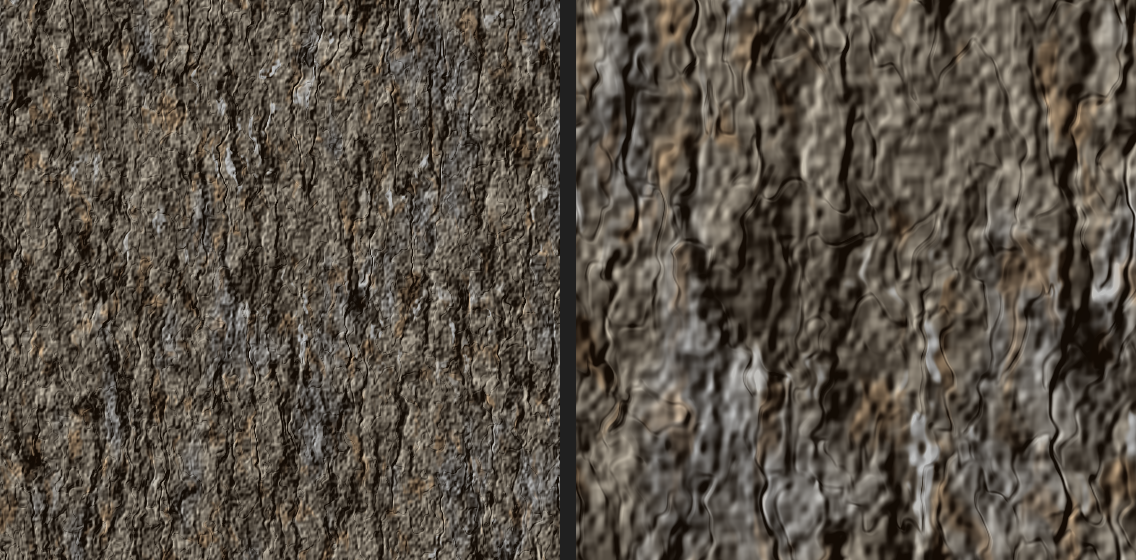
Left, the full canvas; right, a detail of the centre.
Reproduce this texture procedurally as a WebGL 1 fragment shader.

```glsl
precision highp float;
// Rough tree bark: long vertical fissures split the surface into ridges,
// which break into flaky plates with thin cracks and fine grain. A height
// field sets the tone, and its slope towards the light adds the relief.

uniform vec2 u_resolution;

#define FISSURE_SCALE vec2(29.0, 5.0)
#define PLATE_SCALE vec2(36.0, 15.0)
#define CRACK_SCALE vec2(54.0, 28.0)
#define ROUGH_SCALE vec2(72.0, 38.0)
#define GRAIN_SCALE vec2(215.0, 165.0)
#define LIGHT_STEP vec2(-0.0018, 0.0016)
#define RELIEF 1.15
#define CONTRAST 1.04
#define MEAN_TONE 0.298
#define DARK_BARK vec3(0.13, 0.10, 0.07)
#define PALE_BARK vec3(0.65, 0.615, 0.555)

float hash(vec2 p) {
  vec3 a = fract(vec3(p.xyx) * 0.1031);
  a += dot(a, a.yzx + 33.33);
  return fract((a.x + a.y) * a.z);
}

float noise(vec2 p) {
  vec2 cell = floor(p), f = fract(p);
  f = f * f * (3.0 - 2.0 * f);
  float low = mix(hash(cell), hash(cell + vec2(1.0, 0.0)), f.x);
  float high = mix(hash(cell + vec2(0.0, 1.0)), hash(cell + 1.0), f.x);
  return mix(low, high, f.y);
}

// Three octaves, each turned to hide the lattice.
float fbm(vec2 p) {
  float sum = 0.0, weight = 0.57;
  for (int i = 0; i < 3; i++) {
    sum += weight * noise(p);
    p = mat2(1.6, 1.2, -1.2, 1.6) * p + 17.3;
    weight *= 0.5;
  }
  return sum;
}

// Cellular plates: x is the gap to the border, y a random value per plate.
vec2 plates(vec2 p) {
  vec2 cell = floor(p);
  float nearest = 9.0, second = 9.0, id = 0.0;
  for (int j = -1; j <= 1; j++) {
    for (int i = -1; i <= 1; i++) {
      vec2 c = cell + vec2(float(i), float(j));
      vec2 seed = c + vec2(hash(c), hash(c + 71.7));
      float d = distance(p, seed);
      if (d < nearest) {
        second = nearest;
        nearest = d;
        id = hash(c + 23.1);
      } else {
        second = min(second, d);
      }
    }
  }
  return vec2(second - nearest, id);
}

// Bends the growth direction and frays the edges.
vec2 warp(vec2 p) {
  vec2 q = p;
  q.x += 0.030 * (noise(p * vec2(6.0, 5.0)) - 0.5);
  q.x += 0.014 * (noise(p * vec2(40.0, 30.0)) - 0.5);
  q.x += 0.007 * (noise(p * vec2(110.0, 95.0)) - 0.5);
  q.y += 0.030 * (noise(p * vec2(30.0, 18.0) + 9.0) - 0.5);
  q.y += 0.010 * (noise(p * vec2(100.0, 80.0) + 4.0) - 0.5);
  return q + 3.0;
}

float barkHeight(vec2 p) {
  vec2 q = warp(p);
  float width = mix(0.05, 0.13, noise(p * vec2(14.0, 9.0) + 41.0));
  float fissure = smoothstep(0.0, width, abs(fbm(q * FISSURE_SCALE) - 0.5));
  vec2 plate = plates(q * PLATE_SCALE);
  float dome = smoothstep(0.0, 0.35, plate.x);
  float crack = smoothstep(0.0, 0.06, abs(fbm(q * CRACK_SCALE + 5.0) - 0.5));
  float rough = fbm(q * ROUGH_SCALE + 31.0) - 0.5;
  float strand = fbm(q * vec2(105.0, 20.0) + 57.0) - 0.5;
  float stringy = smoothstep(0.4, 0.75, noise(p * 4.0 + 12.0) + 0.25 * (p.x - 0.5));
  float grain = noise(p * GRAIN_SCALE) - 0.5;
  return 0.20 * (fissure - 0.72) + 0.07 * (dome - 0.68)
       + 0.13 * dome * (plate.y - 0.5) + 0.07 * (crack - 0.82)
       + 0.42 * mix(rough, strand, 0.6 * stringy) + 0.25 * grain;
}

void main() {
  vec2 p = gl_FragCoord.xy / u_resolution.y;
  vec2 q = warp(p);

  // Tone from height and slope; deep shade is softened to dark brown.
  float height = barkHeight(p);
  float slope = height - barkHeight(p + LIGHT_STEP);
  float tone = MEAN_TONE + CONTRAST * (height + RELIEF * slope);
  tone = max(tone, mix(0.10, tone, 0.6));

  // Small pale lichen flecks sit in loose groups on the raised bark.
  float group = smoothstep(0.5, 0.8, noise(p * 7.0 + 19.0) + 0.25 * (p.x - 0.5));
  float raised = smoothstep(-0.08, 0.06, height);
  float fleck = smoothstep(0.70, 0.85, noise(q * vec2(85.0, 32.0) + 63.0)) * group * raised;
  tone += 0.20 * fleck;

  // Brown ramp, faintly tinted by cool grey and rusty patches.
  float level = clamp((tone - 0.10) / 0.52, -0.11, 1.25);
  vec3 color = mix(DARK_BARK, PALE_BARK, level);
  float cool = smoothstep(0.5, 0.8, fbm(q * vec2(20.0, 8.0) + 88.0) + 0.15 * (p.x - 0.5));
  float rust = smoothstep(0.58, 0.80, fbm(q * vec2(55.0, 24.0) + 29.0));
  color *= mix(vec3(1.0), vec3(0.95, 1.0, 1.10), max(cool, fleck));
  color *= mix(vec3(1.0), vec3(1.09, 0.98, 0.86), rust * (1.0 - fleck));
  gl_FragColor = vec4(clamp(color, 0.0, 1.0), 1.0);
}
```
